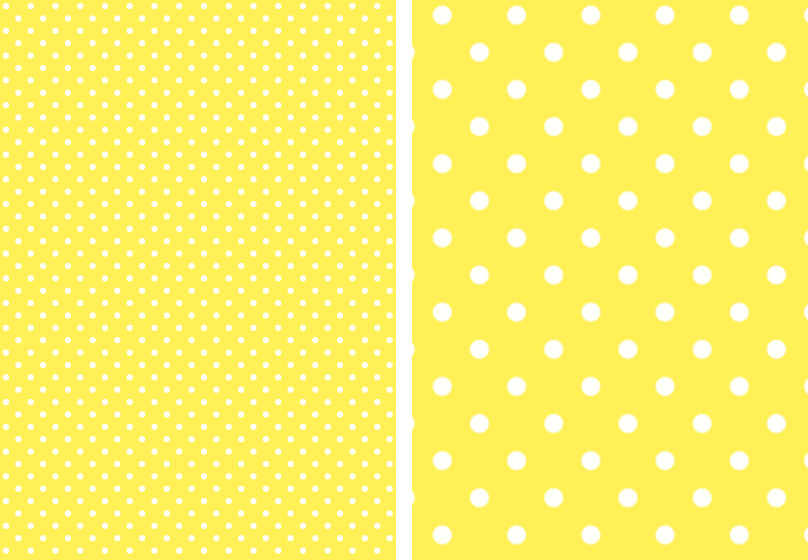
Left: the whole. Right: its middle third, enlarged.
This pattern is drawn by a Shadertoy shader. Its source:

```glsl
// Small white polka dots on flat lemon yellow, in staggered rows.
// Two square grids, half a cell apart, are folded with fract;
// the nearer dot centre gives a distance that is smoothed at the rim.

const float DOTS_ACROSS = 16.0;              // grid cells over the canvas width
const vec2  FIRST_DOT = vec2(0.242, 0.246);  // from the top left, in cells
const float DOT_RADIUS = 0.127;              // in cells
const float RIM_SOFTNESS = 0.022;            // half width of the rim, in cells
const vec3  YELLOW = vec3(1.0, 0.94, 0.34);
const vec3  WHITE = vec3(1.0, 1.0, 0.99);

// Distance from p to the nearest point of the unit grid
float gridDistance(vec2 p) {
    return length(fract(p + 0.5) - 0.5);
}

// Distance to the nearest dot edge, negative inside
float staggeredDots(vec2 p) {
    return min(gridDistance(p), gridDistance(p + 0.5)) - DOT_RADIUS;
}

void mainImage(out vec4 fragColor, in vec2 fragCoord) {
    // Square cells counted from the top left corner
    float cellsPerPixel = DOTS_ACROSS / iResolution.x;
    vec2 fromTopLeft = vec2(fragCoord.x, iResolution.y - fragCoord.y);
    vec2 p = fromTopLeft * cellsPerPixel - FIRST_DOT;

    // Soft rim, never narrower than one pixel
    float rim = max(RIM_SOFTNESS, 0.6 * cellsPerPixel);
    float dotCover = 1.0 - smoothstep(-rim, rim, staggeredDots(p));

    fragColor = vec4(mix(YELLOW, WHITE, dotCover), 1.0);
}
```
